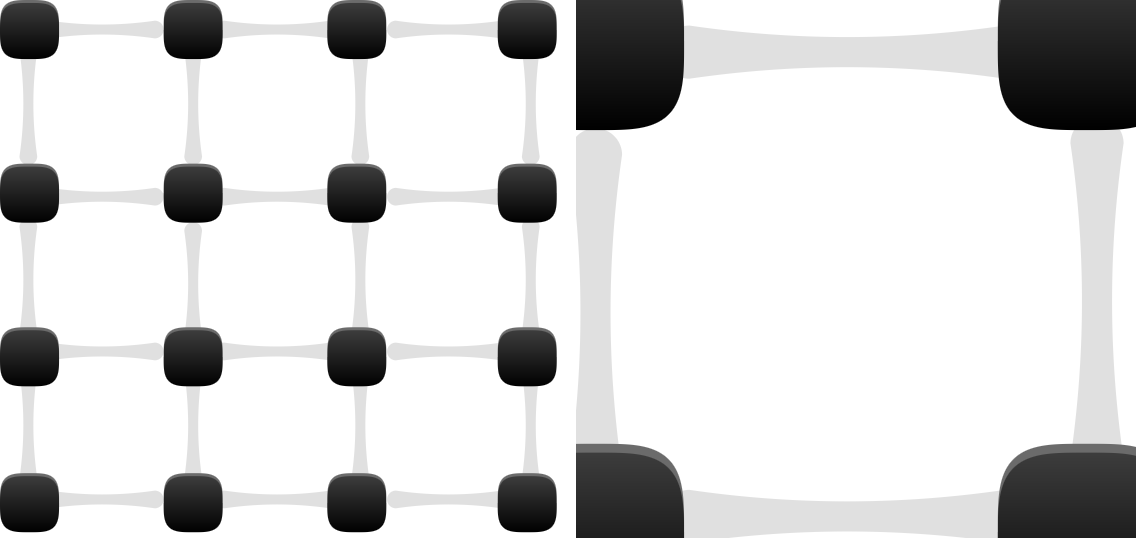
Left: the whole. Right: its middle third, enlarged.
This pattern is drawn by a Shadertoy shader. Its source:

```glsl
#define CANVAS_WIDTH 18.96
#define GRID_COUNT 4
#define PITCH 5.54
#define NODE_POWER 3.6
#define RIM_SHIFT 0.1
#define BONE_WAIST 0.17
#define BONE_KNOB 0.30
#define BONE_REACH 1.78
#define BONE_COLOR vec3(0.88)
#define RIM_COLOR vec3(0.42)
#define NODE_TOP vec3(0.25)
#define NODE_BOTTOM vec3(0.0)

// Uneven spacing: last row and column, then bone shifts along and across
const vec2 LAST_SHIFT = vec2(0.23, -0.60);
const vec3 SLIDE_X = vec3(-0.31, 0.07, 0.22);
const vec3 SLIDE_Y = vec3(-0.26, 0.16, -0.15);
const vec4 DRIFT_X = vec4(-0.04, 0.0, 0.12, 0.12);
const vec4 DRIFT_Y = vec4(0.0, 0.12, -0.18, -0.11);

float coverage(float dist, float pixel) {
    return clamp(0.5 - dist / pixel, 0.0, 1.0);
}

// Superellipse of half-width 1
float squircle(vec2 p) {
    vec2 q = pow(abs(p), vec2(NODE_POWER));
    return pow(q.x + q.y, 1.0 / NODE_POWER) - 1.0;
}

// Bar along x: narrow waist flaring to round knobs
float bone(vec2 p) {
    p = abs(p);
    float t = p.x / BONE_REACH;
    float body = p.y - mix(BONE_WAIST, BONE_KNOB, t * t);
    float knob = length(p - vec2(BONE_REACH, 0.0)) - BONE_KNOB;
    return t < 1.0 ? body : knob;
}

vec2 nodeCenter(int col, int row) {
    vec2 isLast = vec2(col == GRID_COUNT - 1, row == GRID_COUNT - 1);
    return 1.0 + PITCH * vec2(col, row) + LAST_SHIFT * isLast;
}

void mainImage(out vec4 fragColor, in vec2 fragCoord) {
    // One unit is half a node; y runs down from the top edge
    float pixel = CANVAS_WIDTH / iResolution.x;
    vec2 p = vec2(fragCoord.x, iResolution.y - fragCoord.y) * pixel;

    float bones = 1e3;
    float nodes = 0.0;
    vec3 nodeColor = vec3(0.0);

    for (int row = 0; row < GRID_COUNT; row++) {
        for (int col = 0; col < GRID_COUNT; col++) {
            vec2 center = nodeCenter(col, row);

            // Bone to the node on the right
            if (col < GRID_COUNT - 1) {
                vec2 mid = 0.5 * (center + nodeCenter(col + 1, row));
                mid += vec2(SLIDE_X[col], DRIFT_Y[row]);
                bones = min(bones, bone(p - mid));
            }

            // Bone to the node below; the inner one sits a little lower
            if (row < GRID_COUNT - 1) {
                vec2 mid = 0.5 * (center + nodeCenter(col, row + 1));
                mid += vec2(DRIFT_X[col], SLIDE_Y[row]);
                if (row == 1 && col == 1) mid.y += 0.13;
                bones = min(bones, bone((p - mid).yx));
            }

            // Shaded node with a light rim along its upper edge
            vec2 local = p - center;
            float mask = coverage(squircle(local), pixel);
            float face = coverage(squircle(local - vec2(0.0, RIM_SHIFT)), pixel);
            float shade = clamp(0.5 + 0.5 * local.y, 0.0, 1.0);
            vec3 fill = mix(RIM_COLOR, mix(NODE_TOP, NODE_BOTTOM, shade), face);
            // Rim belongs to the top half only
            fill = local.y > 0.0 ? mix(NODE_TOP, NODE_BOTTOM, shade) : fill;
            nodeColor = mix(nodeColor, fill, step(0.001, mask));
            nodes = max(nodes, mask);
        }
    }

    vec3 color = mix(vec3(1.0), BONE_COLOR, coverage(bones, pixel));
    color = mix(color, nodeColor, nodes);
    fragColor = vec4(color, 1.0);
}
```
